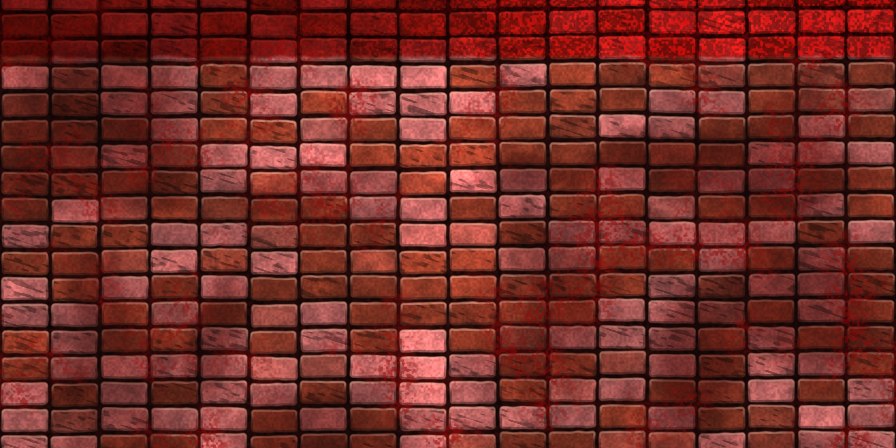
Write a Shadertoy shader that draws this texture.

```glsl
// Weathered wall of stacked pink and rust bricks with soot shadows and a red-stained top band.

const vec2 GRID = vec2(18.0, 17.0);              // bricks across and down
const vec3 MORTAR = vec3(0.13, 0.035, 0.03);
const vec3 PINK = vec3(0.79, 0.42, 0.41);
const vec3 RUST = vec3(0.60, 0.24, 0.16);
const vec3 CREAM = vec3(0.88, 0.66, 0.57);
const vec3 SOOT = vec3(0.33, 0.22, 0.21);
const vec3 STAIN = vec3(0.66, 0.035, 0.035);

float hash(vec2 p) {
    vec3 q = fract(vec3(p.xyx) * 0.1031);
    q += dot(q, q.yzx + 33.33);
    return fract((q.x + q.y) * q.z);
}

float noise(vec2 p) {
    vec2 i = floor(p), f = fract(p);
    f = f * f * (3.0 - 2.0 * f);
    return mix(mix(hash(i), hash(i + vec2(1, 0)), f.x),
               mix(hash(i + vec2(0, 1)), hash(i + vec2(1, 1)), f.x), f.y);
}

float fbm(vec2 p) {
    float sum = 0.0, amp = 0.5;
    for (int i = 0; i < 5; i++) {
        sum += amp * noise(p);
        p = mat2(1.6, 1.2, -1.2, 1.6) * p + 7.3;
        amp *= 0.5;
    }
    return sum;
}

float roundBox(vec2 p, vec2 halfSize, float radius) {
    vec2 q = abs(p) - halfSize + radius;
    return length(max(q, 0.0)) + min(max(q.x, q.y), 0.0) - radius;
}

// Soft ellipse, 1 in the middle and 0 outside
float patchAt(vec2 p, vec2 centre, vec2 radius) {
    return 1.0 - smoothstep(0.45, 1.15, length((p - centre) / radius));
}

// Broad soot shadows with ragged outlines
float sootAmount(vec2 p) {
    vec2 q = p + 0.16 * (vec2(fbm(p * 5.0), fbm(p * 5.0 + 31.0)) - 0.48);
    float s = patchAt(q, vec2(0.20, 0.70), vec2(0.27, 0.24));
    s = max(s, patchAt(q, vec2(1.64, 0.60), vec2(0.35, 0.11)));
    s = max(s, patchAt(q, vec2(1.80, 0.32), vec2(0.25, 0.20)));
    s = max(s, patchAt(q, vec2(1.58, 0.18), vec2(0.13, 0.20)));
    s = max(s, 0.8 * patchAt(q, vec2(1.20, 0.61), vec2(0.30, 0.05)));
    s = max(s, 0.8 * patchAt(q, vec2(0.72, 0.59), vec2(0.26, 0.05)));
    s = max(s, 0.8 * patchAt(q, vec2(0.72, 0.04), vec2(0.22, 0.10)));
    // Slanted smears at the lower left
    vec2 slant = q - vec2(0.35 * (q.y - 0.26), 0.0);
    s = max(s, 0.8 * patchAt(slant, vec2(0.21, 0.26), vec2(0.09, 0.22)));
    s = max(s, 0.8 * patchAt(slant, vec2(0.50, 0.24), vec2(0.08, 0.16)));
    return max(s, 0.6 * smoothstep(0.54, 0.72, fbm(p * 3.5 + 4.0)));
}

// Brick face: base tint, blotches, grain and scratches
vec3 brickFace(vec2 p, vec2 id) {
    float kind = smoothstep(0.38, 0.62, hash(id + 3.7));
    vec3 face = mix(RUST, PINK, kind);
    face *= 0.82 + 0.3 * hash(id + 19.1);
    face *= 0.72 + 0.56 * fbm(p * 28.0 + id * 2.3);
    face *= 0.87 + 0.26 * noise(p * 210.0);
    float scratch = noise(mat2(0.95, 0.3, -0.3, 0.95) * p * vec2(45.0, 170.0));
    float worn = step(0.55, hash(id + 8.2));
    return face * (1.0 - 0.35 * worn * smoothstep(0.60, 0.85, scratch));
}

void mainImage(out vec4 fragColor, in vec2 fragCoord) {
    vec2 uv = fragCoord / iResolution.xy;
    vec2 p = uv * vec2(2.0, 1.0);
    float aa = 1.0 / iResolution.y;

    // Stacked cells; each column sits at its own height
    vec2 cell = uv * GRID;
    float column = floor(cell.x);
    cell.y += mix(0.5, 0.27, (column + 0.5) / GRID.x) + 0.12 * (hash(vec2(column, 5.0)) - 0.5);
    vec2 id = floor(cell);
    vec2 cellSize = vec2(2.0, 1.0) / GRID;
    vec2 jitter = vec2(hash(id + 1.3), hash(id + 6.9)) - 0.5;
    vec2 local = (fract(cell) - 0.5) * cellSize - jitter * 0.003;
    local.y += 0.04 * (hash(id + 12.4) - 0.5) * local.x;
    local += 0.0022 * (vec2(noise(p * 55.0), noise(p * 55.0 + 40.0)) - 0.5);
    vec2 halfSize = cellSize * 0.5 - vec2(0.0036, 0.0040);
    float d = roundBox(local, halfSize, 0.008);

    // Face with a pale bevel, strongest on top, and a dark lower lip
    vec3 brick = brickFace(p, id);
    float rim = smoothstep(-0.0065, -0.0035, d);
    float top = smoothstep(-0.2, 0.9, local.y / halfSize.y);
    float chip = 0.55 + 0.45 * noise(p * 70.0 + 9.0);
    brick = mix(brick, CREAM, rim * chip * (0.12 + 0.55 * top));
    brick *= 1.0 - 0.35 * rim * (1.0 - top);

    // Mortar with red dust
    float dust = smoothstep(0.45, 0.75, fbm(p * 9.0 + 17.0));
    vec3 joint = MORTAR * (0.5 + 0.9 * noise(p * 130.0));
    joint = mix(joint, vec3(0.42, 0.04, 0.035), 0.65 * dust);
    vec3 colour = mix(brick, joint, smoothstep(-aa, aa, d));

    // Light and soot over the wall
    float glow = max(patchAt(p, vec2(1.0, 0.40), vec2(0.16, 0.60)) * step(8.0, column),
                     patchAt(p, vec2(0.72, 0.72), vec2(0.30, 0.20)));
    colour *= 0.88 + 0.24 * glow + 0.35 * (fbm(p * 4.0 + 60.0) - 0.48);
    float soot = sootAmount(p) * (1.0 - 0.55 * glow);
    colour = mix(colour, colour * SOOT * 1.8 + 0.015, 0.85 * soot);

    // Red speckles, and the stained band along the top that darkens to the left
    float speckle = smoothstep(0.42, 0.70, noise(p * 190.0) * 0.6 + fbm(p * 60.0) * 0.45);
    colour = mix(colour, STAIN * 0.85, 0.55 * dust * speckle);
    float band = smoothstep(0.866, 0.878, uv.y + 0.006 * (noise(p * 40.0) - 0.5));
    float wash = smoothstep(0.15, 0.75, uv.x + 0.35 * (fbm(p * 5.0 + 80.0) - 0.5));
    vec3 stained = colour * vec3(0.62, 0.24, 0.22);
    stained += STAIN * (0.08 + 0.55 * wash) * (0.35 + 0.75 * speckle) * (1.0 - 0.6 * smoothstep(-aa, aa, d));
    colour = mix(colour, stained, band);

    fragColor = vec4(clamp(colour, 0.0, 1.0), 1.0);
}
```
